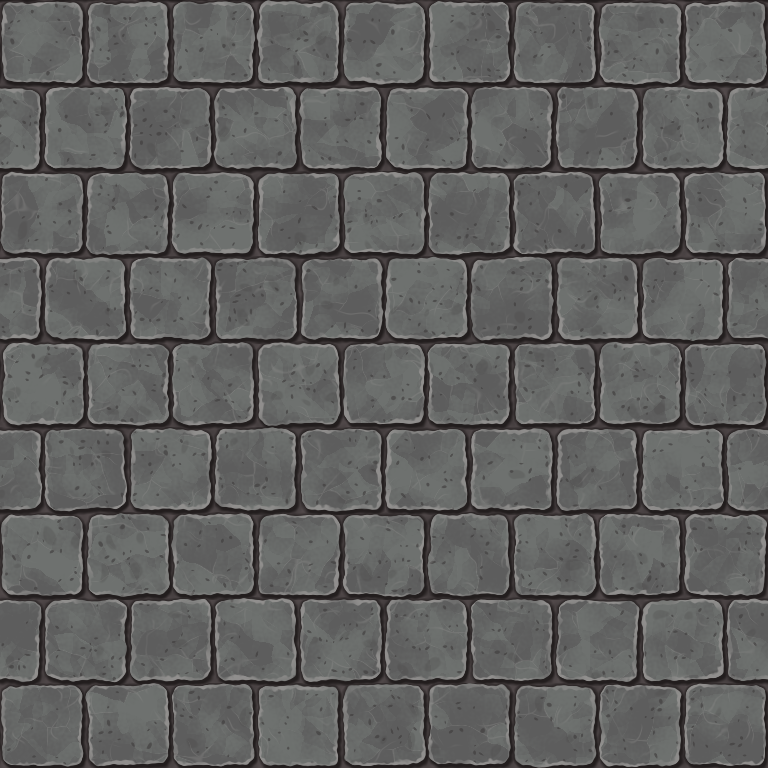
Give the GLSL for this texture, as a WebGL 2 fragment shader.

```glsl
#version 300 es
precision highp float;
// Rows of worn grey paving stones in running bond over dark mortar.
// Each cell holds a rounded box with a noisy outline; Voronoi flakes, veins,
// pits and a chipped pale rim weather its face, seeded by the stone's id.
uniform vec2 u_resolution;
out vec4 fragColor;

const float COUNT = 9.0;                  // stones across and rows down
const float PERIOD = COUNT * 4.0;         // lattice wrap of every hash
const float HALF_SIZE = 0.468;            // half a stone, in cells
const float CORNER = 0.12;
const float RIM_WIDTH = 0.031;
const vec2 SHADOW_SHIFT = vec2(0.022, -0.035);
const vec3 STONE_DARK = vec3(0.365, 0.365, 0.365);
const vec3 STONE_LIGHT = vec3(0.430, 0.443, 0.434);
const vec3 RIM = vec3(0.575, 0.568, 0.562);
const vec3 PIT = vec3(0.25, 0.24, 0.24);
const vec3 MORTAR = vec3(0.29, 0.262, 0.265);
const vec3 SHADOW = vec3(0.115, 0.098, 0.098);

struct Stone { vec2 local; vec2 id; float dist; };

vec2 hash2(vec2 i) {
  i = mod(i, PERIOD);
  vec3 h = fract(i.xyx * vec3(0.1031, 0.1030, 0.0973));
  h += dot(h, h.yzx + 33.33);
  return fract((h.xx + h.yz) * h.zy);
}

mat2 rotation(float a) { return mat2(cos(a), sin(a), -sin(a), cos(a)); }

float cornerSlope(vec2 i, vec2 f, vec2 c) {
  float a = 6.2832 * hash2(i + c).x;
  return dot(vec2(cos(a), sin(a)), f - c);
}

// Gradient noise, about -0.7 to 0.7
float noise(vec2 p) {
  vec2 i = floor(p), f = fract(p);
  vec2 u = f * f * f * (f * (f * 6.0 - 15.0) + 10.0);
  return mix(mix(cornerSlope(i, f, vec2(0, 0)), cornerSlope(i, f, vec2(1, 0)), u.x),
             mix(cornerSlope(i, f, vec2(0, 1)), cornerSlope(i, f, vec2(1, 1)), u.x), u.y);
}

// Voronoi flakes: x = random tone of the flake, y = gap to its border
vec2 flakes(vec2 p) {
  vec2 i = floor(p), f = fract(p);
  float nearest = 9.0, second = 9.0, tone = 0.0;
  for (int k = 0; k < 9; k++) {
    vec2 c = vec2(k % 3 - 1, k / 3 - 1), h = hash2(i + c);
    float d = length(c + h - f);
    second = min(second, max(d, nearest));
    if (d < nearest) { nearest = d; tone = fract(h.x * 7.0 + h.y * 5.0); }
  }
  return vec2(tone, second - nearest);
}

// Scattered tilted ellipses, one per lattice cell with the given chance
float spots(vec2 p, float chance, float soft) {
  vec2 i = floor(p), h = hash2(i), k = hash2(i + 11.0);
  vec2 q = rotation(6.2832 * k.x) * (fract(p) - 0.35 - 0.3 * h);
  float d = length(q * vec2(1.0, 1.6)) - mix(0.14, 0.32, k.y);
  return step(fract(h.x * 9.0 + k.y), chance) * (1.0 - smoothstep(-soft, soft, d));
}

// The stone whose cell contains p, with signed distance to its rough outline
Stone stoneAt(vec2 p) {
  p.x += 0.5 * mod(floor(p.y), 2.0);
  vec2 id = mod(floor(p), COUNT), local = fract(p) - 0.5;
  vec2 seed = hash2(id + 3.0) * PERIOD;
  vec2 q = local - 0.012 * (hash2(id + 13.0) - 0.5);
  q = rotation(0.04 * (hash2(id + 23.0).x - 0.5)) * q;
  vec2 b = abs(q) - HALF_SIZE + CORNER;
  float d = length(max(b, 0.0)) + min(max(b.x, b.y), 0.0) - CORNER;
  d += 0.035 * noise(local * 4.0 + seed) + 0.016 * noise(local * 13.0 + seed);
  return Stone(local, id, d);
}

vec3 stoneFace(Stone s, float px) {
  vec2 h = hash2(s.id + 7.0), seed = hash2(s.id + 19.0) * PERIOD;
  vec2 p = s.local + 0.06 * vec2(noise(s.local * 5.0 + seed), noise(s.local * 5.0 - seed));
  vec2 tilted = rotation(6.2832 * h.x) * p;
  // Overlapping angular flakes and soft mottling
  vec2 broad = flakes(tilted * vec2(2.2, 4.0) + seed);
  vec2 small = flakes(rotation(1.1) * tilted * vec2(4.0, 8.0) + seed.yx);
  float tone = 0.46 + 0.55 * (broad.x - 0.5) + 0.35 * (small.x - 0.5) + 0.25 * (h.y - 0.5);
  tone += 0.5 * noise(s.local * 2.0 + seed) + 0.16 * noise(s.local * 24.0 + seed);
  vec3 color = mix(STONE_DARK, STONE_LIGHT, smoothstep(0.1, 0.85, tone));
  // Pale veins and flake borders, broken by a mask
  float mask = smoothstep(-0.05, 0.3, noise(s.local * 3.0 + seed.yx));
  float vein = 1.0 - smoothstep(0.0, 0.02 + 2.0 * px, abs(noise(tilted * 2.5 + seed.yx)));
  float border = 1.0 - smoothstep(0.0, 0.03 + 2.0 * px, broad.y);
  color = mix(color, RIM, mask * max(0.3 * vein, 0.28 * border));
  // Broad stains and small pits
  color = mix(color, PIT, 0.22 * spots(p * 3.0 + seed, 0.2, 0.06));
  color = mix(color, PIT, 0.65 * spots(p * 11.0 + seed, 0.16, 0.05 + 5.0 * px));
  // Chipped rim of uneven width and strength
  float width = RIM_WIDTH + 0.04 * noise(s.local * 5.0 - seed) + 0.03 * noise(s.local * 16.0 + seed);
  float rim = smoothstep(-px, px, s.dist + width);
  float wear = smoothstep(-0.45, 0.3, noise(s.local * 3.5 + seed));
  return mix(color, RIM, rim * mix(0.3, 0.95, wear));
}

void main() {
  vec2 p = gl_FragCoord.xy / u_resolution * COUNT;
  float px = COUNT / min(u_resolution.x, u_resolution.y);
  Stone s = stoneAt(p);
  // Mortar, darkened beside each stone and under its shadow
  vec3 color = MORTAR * (1.0 + 0.25 * noise(p * 4.0) + 0.15 * noise(p * 12.0));
  float shade = 1.0 - smoothstep(-0.01, 0.045, stoneAt(p - SHADOW_SHIFT).dist);
  float contact = 1.0 - smoothstep(0.0, 0.045, s.dist);
  color = mix(color, SHADOW, max(0.9 * shade, 0.65 * contact));
  float cover = 1.0 - smoothstep(-0.6 * px, 0.6 * px, s.dist);
  fragColor = vec4(mix(color, stoneFace(s, px), cover), 1.0);
}
```
